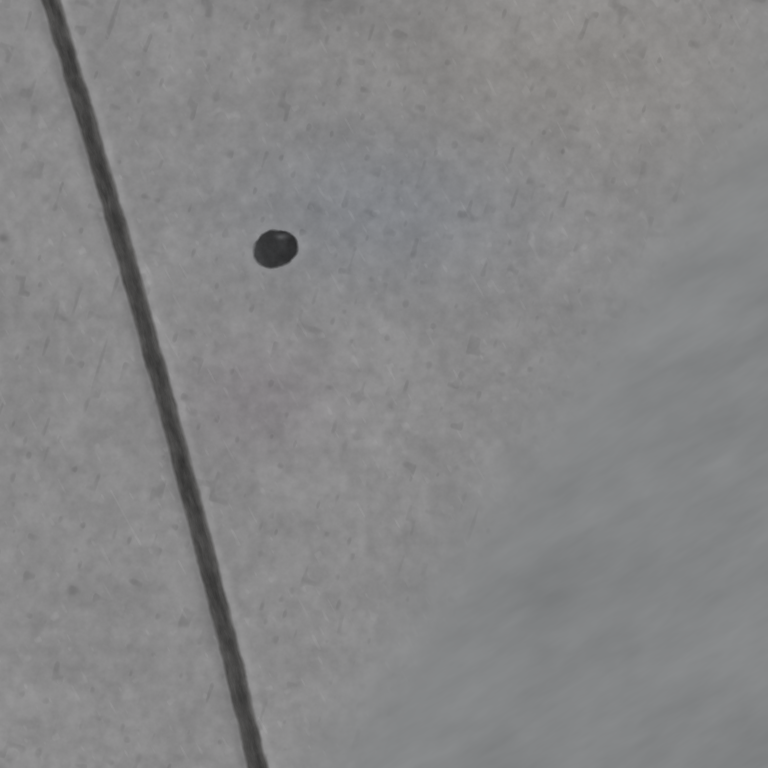
Write a WebGL 2 fragment shader that draws this texture.

```glsl
#version 300 es
precision highp float;
uniform vec2 u_resolution;
out vec4 fragColor;

float hash(vec2 p) {
  vec3 q = fract(vec3(p.xyx) * 0.1031);
  q += dot(q, q.yzx + 33.33);
  return fract((q.x + q.y) * q.z);
}

float valueNoise(vec2 p) {
  vec2 cell = floor(p), f = fract(p);
  f = f * f * (3.0 - 2.0 * f);
  return mix(mix(hash(cell), hash(cell + vec2(1, 0)), f.x),
             mix(hash(cell + vec2(0, 1)), hash(cell + vec2(1, 1)), f.x), f.y);
}

// Layered noise centred on zero
float fbm(vec2 p) {
  float sum = 0.0, amplitude = 0.5;
  for (int i = 0; i < 4; i++) {
    sum += amplitude * (valueNoise(p) - 0.5);
    p = mat2(1.6, 1.2, -1.2, 1.6) * p + 17.3;
    amplitude *= 0.55;
  }
  return sum;
}

float spot(vec2 p, vec2 centre, vec2 size) {
  vec2 d = (p - centre) / size;
  return exp(-dot(d, d));
}

vec2 rotate(vec2 p, float angle) {
  float c = cos(angle), s = sin(angle);
  return vec2(c * p.x + s * p.y, c * p.y - s * p.x);
}

vec3 concrete(vec2 p) {
  // Soft area on the right, split off along a diagonal
  float blur = smoothstep(-0.08, 0.10, dot(p - vec2(0.69, 0.45), vec2(0.84, -0.54)));

  // Broad shades and tints
  vec3 color = mix(vec3(0.535, 0.533, 0.535), vec3(0.515, 0.522, 0.526), blur);
  color += vec3(0.012, 0.006, -0.004) * spot(p, vec2(0.75, 0.92), vec2(0.28, 0.16));
  color += vec3(-0.024, -0.013, 0.002) * spot(p, vec2(0.50, 0.73), vec2(0.19, 0.10));
  color += vec3(-0.014, -0.024, -0.016) * spot(p, vec2(0.34, 0.48), vec2(0.09, 0.07));
  color -= 0.035 * spot(p, vec2(0.43, 0.99), vec2(0.10, 0.04));
  color -= 0.025 * spot(p, vec2(0.70, 0.20), vec2(0.07, 0.12));
  color -= 0.030 * spot(p, vec2(0.0, 0.88), vec2(0.03, 0.03));
  color -= 0.100 * spot(p, vec2(0.004, 0.69), vec2(0.008, 0.006));
  color += 0.018 * spot(p, vec2(0.43, 0.50), vec2(0.10, 0.07));

  // Sharp grain on the left, slanted smears on the right
  float grain = 0.065 * fbm(p * 22.0) + 0.075 * fbm(p * 85.0);
  vec2 along = rotate(p, 0.55);
  float smear = 0.055 * fbm(along * vec2(11.0, 26.0)) + 0.03 * fbm(along * vec2(22.0, 80.0));
  color += mix(grain, smear, blur) + 0.035 * fbm(p * 7.0 + 5.0);

  // Small dark pits and pale scratches
  float pits = smoothstep(0.80, 0.97, valueNoise(rotate(p, -0.3) * vec2(95.0, 60.0)));
  float scratches = smoothstep(0.82, 0.98, valueNoise(rotate(p, 0.5) * vec2(150.0, 65.0) + 41.0));
  return color + (1.0 - blur) * (0.025 * scratches - 0.04 * pits);
}

void main() {
  vec2 p = gl_FragCoord.xy / u_resolution;
  vec3 color = concrete(p);

  // Slightly bowed groove with worn edges
  float t = 1.0 - p.y;
  float offset = p.x - (0.066 + 0.27 * t + 0.034 * t * (1.0 - t));
  offset += 0.004 * fbm(p * 38.0);
  float halfWidth = 0.0125 + 0.002 * fbm(vec2(t * 18.0, 3.0));
  float groove = 1.0 - smoothstep(-0.003, 0.003, abs(offset) - halfWidth);
  float grooveShade = 0.30 - 0.05 * smoothstep(-0.012, 0.002, offset)
                    + 0.09 * smoothstep(0.003, 0.012, offset);
  grooveShade += 0.13 * fbm(vec2(offset * 170.0, t * 45.0)) + 0.05 * fbm(p * 110.0);
  color -= 0.045 * exp(-pow((offset + 0.016) / 0.008, 2.0));
  color += 0.030 * exp(-pow((offset - 0.019) / 0.006, 2.0));
  color = mix(color, vec3(grooveShade) * vec3(1.01, 1.0, 0.99), groove);

  // Round hole with a faint rim and inner glint
  vec2 q = p - vec2(0.358, 0.676);
  float hole = length(rotate(q, 0.25) * vec2(0.92, 1.08)) - 0.0262 + 0.006 * fbm(p * 55.0);
  float depth = 0.20 + 0.10 * fbm(p * 90.0)
              + 0.06 * smoothstep(0.0, -0.03, q.x)
              + 0.13 * spot(q, vec2(0.009, 0.016), vec2(0.008, 0.004));
  color += 0.02 * exp(-pow((hole - 0.006) / 0.005, 2.0));
  color = mix(color, vec3(depth) * vec3(0.99, 1.0, 1.02), 1.0 - smoothstep(-0.0025, 0.0025, hole));

  fragColor = vec4(color, 1.0);
}
```
